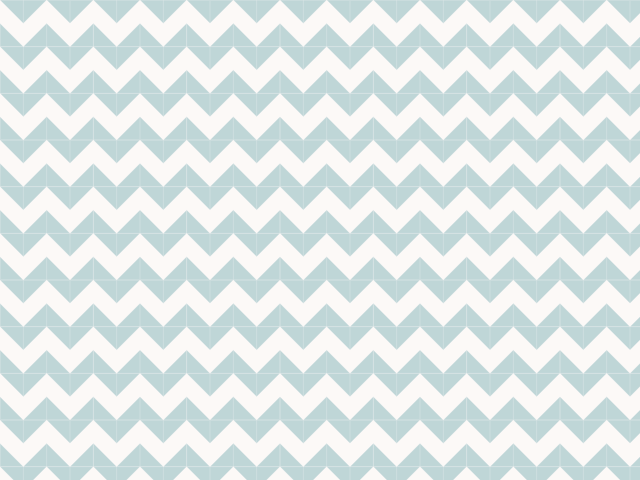
Give the GLSL for this pattern, as a Shadertoy shader.

```glsl
const vec3 CREAM = vec3(0.99, 0.975, 0.97);
const vec3 TEAL = vec3(0.75, 0.838, 0.845);
const float PERIOD = 7.0 / 72.0;      // one repeat, as a share of canvas height
const float BAND_HALF = 0.247;        // half height of a teal band, in repeats
const float SEAM_WIDTH = 0.018;

// Distance to the nearest multiple of spacing
float gridDistance(float x, float spacing) {
    return abs(fract(x / spacing + 0.5) - 0.5) * spacing;
}

// Share of a pixel covered by a thin line at distance d
float lineCoverage(float d, float width, float pixel) {
    float right = min(d + 0.5 * pixel, 0.5 * width);
    float left = max(d - 0.5 * pixel, -0.5 * width);
    return clamp((right - left) / pixel, 0.0, 1.0);
}

// Signed distance to the stacked zigzag bands, negative inside
float chevronDistance(vec2 p, float halfHeight) {
    float zigzag = gridDistance(p.x, 1.0);
    float offset = gridDistance(p.y - zigzag - 0.75, 1.0);
    return (offset - halfHeight) * inversesqrt(2.0);
}

// Hairline joins: half-repeat columns, stronger tile columns, and rows
float seamStrength(vec2 p, float width, float pixel) {
    float columns = 0.26 * lineCoverage(gridDistance(p.x, 0.5), width, pixel);
    float tiles = 0.42 * lineCoverage(gridDistance(p.x, 2.0), width, pixel);
    float rows = 0.42 * lineCoverage(gridDistance(p.y, 1.0), width, pixel);
    return max(max(columns, tiles), rows);
}

void mainImage(out vec4 fragColor, in vec2 fragCoord) {
    // Repeats counted from the top left corner
    float pixel = 1.0 / (iResolution.y * PERIOD);
    vec2 p = vec2(fragCoord.x, iResolution.y - fragCoord.y) * pixel;

    float d = chevronDistance(p, BAND_HALF);
    float band = 1.0 - smoothstep(-0.7 * pixel, 0.7 * pixel, d);
    float seam = seamStrength(p, SEAM_WIDTH, pixel);

    vec3 color = mix(CREAM, TEAL, band * (1.0 - seam));
    fragColor = vec4(color, 1.0);
}
```
